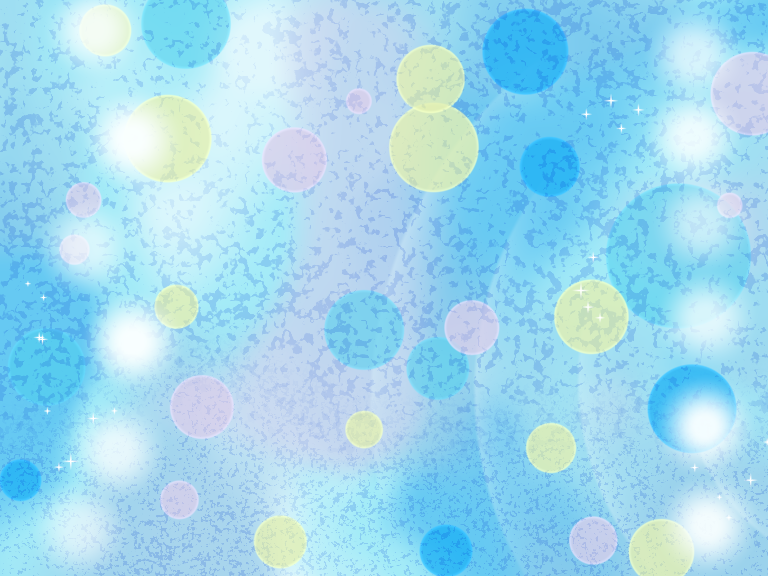
This background is drawn by a WebGL 1 fragment shader. Its source:

```glsl
precision highp float;
// Dreamy pale blue backdrop with mottled texture, ribbons, bubbles, glows and sparkles.

uniform vec2 u_resolution;

#define CLOUD_SCALE 2.3
#define MOTTLE_SCALE 62.0
#define MOTTLE_STRENGTH 0.85
#define RIBBON_STRENGTH 0.42
#define GLOW_RADIUS 0.095
#define SPARKLE_SIZE 0.017
#define ARC_CENTRE vec2(1.4, 0.3)
#define DEEP_CYAN vec3(0.40, 0.79, 0.95)
#define LIGHT_CYAN vec3(0.64, 0.92, 0.97)
#define PALE vec3(0.88, 0.97, 0.99)
#define HAZE vec3(0.59, 0.79, 0.91)
#define LILAC vec3(0.83, 0.84, 0.94)

float hash(vec2 p) {
  vec3 q = fract(p.xyx * 0.1031);
  q += dot(q, q.yzx + 33.33);
  return fract((q.x + q.y) * q.z);
}

vec2 hash2(float n) {
  return vec2(hash(vec2(n, 3.7)), hash(vec2(n, 19.3)));
}

float noise(vec2 p) {
  vec2 i = floor(p), f = fract(p);
  f = f * f * (3.0 - 2.0 * f);
  vec2 e = vec2(0.0, 1.0);
  return mix(mix(hash(i), hash(i + e.yx), f.x),
             mix(hash(i + e), hash(i + e.yy), f.x), f.y);
}

float fbm(vec2 p) {
  float sum = 0.0, amp = 0.53;
  for (int i = 0; i < 3; i++) {
    sum += amp * noise(p);
    p = mat2(1.6, 1.2, -1.2, 1.6) * p + 7.1;
    amp *= 0.5;
  }
  return sum;
}

// Soft clouds, streaked along arcs around a centre beyond the right edge
vec3 clouds(vec2 p) {
  vec2 d = ARC_CENTRE - p;
  float streak = noise(vec2(length(d) * 9.0, atan(d.y, d.x) * 2.0 + 9.0)) - 0.5;
  float f = fbm(p * CLOUD_SCALE + 4.0) + 0.16 * streak;
  vec3 col = mix(DEEP_CYAN, LIGHT_CYAN, smoothstep(0.27, 0.49, f));
  col = mix(col, PALE, smoothstep(0.50, 0.72, f));
  float haze = smoothstep(0.46, 0.72, noise(p * 2.9 + 31.0) + 0.2 * streak);
  col = mix(col, HAZE, haze * mix(0.75, 0.4, smoothstep(0.1, 0.9, p.y)));
  return mix(col, LILAC, 0.6 * smoothstep(0.62, 0.85, noise(p * 3.3 + 57.0)));
}

// Translucent bands with a crisp outer edge, fading inward and at the ends
float ribbons(vec2 p) {
  float sum = 0.0;
  for (int i = 0; i < 4; i++) {
    float k = float(i);
    vec2 d = ARC_CENTRE + vec2(0.05, 0.02) * k - p;
    float depth = 0.76 - 0.13 * k - length(d);
    float angle = atan(d.y, d.x) + 0.32 - 0.3 * k;
    float band = smoothstep(0.0, 0.008, depth) * exp(-max(depth, 0.0) / 0.035);
    sum += band * smoothstep(0.75, 0.2, abs(angle));
  }
  return min(sum, 1.0);
}

// Blue bubbles first, then pink, then yellow, on a shuffled jittered grid
vec3 bubbles(vec2 p, vec3 col, float px) {
  for (int i = 0; i < 30; i++) {
    float k = float(i), cell = mod(k * 11.0, 30.0), size = hash(vec2(k, 71.0));
    vec2 slot = vec2(mod(cell, 6.0), floor(cell / 6.0));
    vec2 centre = (slot + 0.5 + 0.8 * (hash2(k + 5.0) - 0.5)) * vec2(0.2222, 0.2);
    float faint = step(0.5, hash(vec2(k, 43.0)));
    vec4 tint = mix(vec4(0.10, 0.69, 0.96, 0.72), vec4(0.30, 0.81, 0.93, 0.55), faint);
    float radius = mix(0.033, 0.08, size) + faint * 0.06 * size;
    if (i >= 20) {
      tint = vec4(0.89, 0.94, 0.70, 0.80);
      radius = mix(0.028, 0.078, size);
    } else if (i >= 10) {
      tint = vec4(0.86, 0.81, 0.92, 0.75);
      radius = mix(0.022, 0.088, size * size);
    }
    float d = length(p - centre) - radius;
    float rim = 0.08 * smoothstep(-0.006, 0.0, d);
    col = mix(col, tint.rgb + rim, tint.a * smoothstep(px, -px, d));
  }
  return col;
}

// Clumpy broken veins, finer toward the bottom
float mottle(vec2 p, float scale) {
  float vein = 1.0 - 2.0 * abs(fbm(p * scale) - 0.47);
  float v = 0.5 * vein + 0.5 * fbm(p * scale * 1.4 + 13.0);
  return smoothstep(0.69, 0.755, v + 0.09 * (noise(p * 4.0) - 0.5));
}

// Bright blurred lights in a column near each side
float glows(vec2 p) {
  float dark = 1.0;
  for (int i = 0; i < 12; i++) {
    float k = float(i), side = mod(k, 2.0);
    vec2 h = hash2(k + 90.0);
    vec2 centre = vec2(mix(0.10 + 0.17 * h.x, 1.17 + 0.08 * h.x, side),
                       (floor(k / 2.0) + 0.3 + 0.4 * h.y) / 6.0);
    float glow = smoothstep(GLOW_RADIUS, 0.015, length(p - centre));
    dark *= 1.0 - glow * mix(0.55, 1.0, hash(vec2(k, 8.0)));
  }
  return 1.0 - dark;
}

// Tiny four-pointed stars in loose clusters
float sparkles(vec2 p, float px) {
  float sum = 0.0;
  for (int i = 0; i < 28; i++) {
    float k = float(i);
    vec2 centre = hash2(floor(k / 4.0) + 140.0) * vec2(1.333, 1.0);
    vec2 d = abs(p - centre - 0.16 * (hash2(k + 200.0) - 0.5));
    float size = SPARKLE_SIZE * mix(0.35, 1.0, hash(vec2(k, 66.0)));
    float thin = smoothstep(0.001 + px, 0.0, min(d.x, d.y));
    sum += thin * max(0.0, 1.0 - (d.x + d.y) / size);
  }
  return min(sum * 1.3, 1.0);
}

void main() {
  vec2 p = gl_FragCoord.xy / u_resolution.y;
  float px = 1.0 / u_resolution.y;
  vec3 col = mix(clouds(p), PALE, RIBBON_STRENGTH * ribbons(p));
  col = bubbles(p, col, px);
  float grain = mix(mottle(p, MOTTLE_SCALE * 2.1), mottle(p, MOTTLE_SCALE),
                    smoothstep(0.18, 0.42, p.y + 0.2 * (noise(p * 3.0) - 0.5)));
  float fade = 1.0 - 0.6 * smoothstep(0.65, 0.9, col.r);
  col *= mix(vec3(1.0), vec3(0.80, 0.85, 0.97), MOTTLE_STRENGTH * fade * grain);
  col = mix(col, vec3(0.98, 1.0, 1.0), glows(p));
  col = mix(col, vec3(1.0), sparkles(p, px));
  gl_FragColor = vec4(col, 1.0);
}
```
